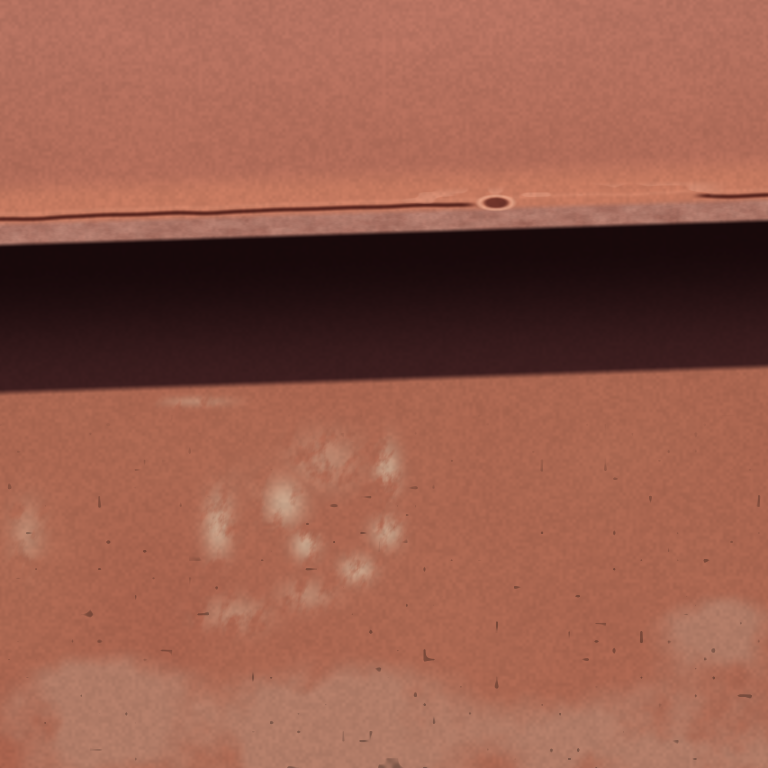
This texture is drawn by a Shadertoy shader. Its source:

```glsl
// Painted rust-red metal: a folded lip with a broken groove casts a deep shadow
// band over a lower panel marked with chalky scuffs and dust. Slanted line
// distances shape the metal; hashed value noise breaks up paint and scuffs.

float hash(vec2 p) {
    vec3 q = fract(vec3(p.xyx) * 0.1031);
    q += dot(q, q.yzx + 33.33);
    return fract((q.x + q.y) * q.z);
}

float valueNoise(vec2 p) {
    vec2 cell = floor(p), f = fract(p);
    f = f * f * (3.0 - 2.0 * f);
    float low = mix(hash(cell), hash(cell + vec2(1, 0)), f.x);
    float high = mix(hash(cell + vec2(0, 1)), hash(cell + vec2(1, 1)), f.x);
    return mix(low, high, f.y);
}

float fbm(vec2 p) {
    float sum = 0.0, amplitude = 0.53;
    for (int i = 0; i < 4; i++) {
        sum += amplitude * valueNoise(p);
        p = mat2(1.6, 1.2, -1.2, 1.6) * p + 7.3;
        amplitude *= 0.5;
    }
    return sum;
}

// Soft horizontal stroke around height zero
float stroke(float d, float halfWidth, float blur) {
    return 1.0 - smoothstep(halfWidth - blur, halfWidth + blur, abs(d));
}

// Smooth interval along x
float span(float x, float start, float end, float blur) {
    return smoothstep(start - blur, start + blur, x)
         * (1.0 - smoothstep(end - blur, end + blur, x));
}

float blob(vec2 p, vec2 center, vec2 radius) {
    vec2 q = (p - center) / radius;
    return exp(-dot(q, q));
}

// Folded upper sheet; d is the height above the lower edge of the lip
vec3 upperSheet(vec2 p, float d) {
    vec3 color = mix(vec3(0.69, 0.42, 0.345), vec3(0.71, 0.445, 0.375),
                     smoothstep(0.08, 0.30, d));
    color *= 0.97 + 0.06 * fbm(p * vec2(5.0, 9.0));
    float fold = 1.0 - smoothstep(0.055, 0.092, d);
    color = mix(color, vec3(0.78, 0.48, 0.375), fold * 0.85);

    // Grey worn face of the lip
    float wear = fbm(p * vec2(50.0, 110.0));
    vec3 lip = mix(vec3(0.60, 0.38, 0.33), vec3(0.74, 0.53, 0.47), wear);
    color = mix(color, lip, 1.0 - smoothstep(0.022, 0.032, d));

    // Groove interrupted on the right, with a lit upper rim
    float wobble = 0.003 * (valueNoise(vec2(p.x * 22.0, 4.0)) - 0.5);
    float groove = d - 0.0335 - wobble;
    float cut = span(p.x, -0.1, 0.615, 0.015) + span(p.x, 0.91, 1.1, 0.012);
    color = mix(color, vec3(0.86, 0.56, 0.45), stroke(groove - 0.007, 0.002, 0.003) * 0.4);
    color = mix(color, vec3(0.30, 0.11, 0.09), stroke(groove, 0.0025, 0.0025) * cut * 0.9);
    float chipZone = span(p.x, 0.53, 0.93, 0.03);
    float chips = smoothstep(0.56, 0.72, valueNoise(p * vec2(45.0, 130.0)));
    color = mix(color, vec3(0.85, 0.58, 0.48), chips * chipZone * stroke(d - 0.044, 0.008, 0.006) * 0.6);

    // Small oval break in the paint
    float oval = length((p - vec2(0.646, 0.736)) / vec2(0.024, 0.010));
    color = mix(color, vec3(0.43, 0.20, 0.16), 1.0 - smoothstep(0.45, 0.85, oval));
    color = mix(color, vec3(0.90, 0.65, 0.54), stroke(oval - 0.9, 0.14, 0.16) * 0.75);
    return color;
}

// Broad dusty areas along the foot of the panel
float dustCover(vec2 p) {
    float areas = blob(p, vec2(0.13, 0.08), vec2(0.10, 0.075))
                + blob(p, vec2(0.43, 0.06), vec2(0.15, 0.09))
                + blob(p, vec2(0.94, 0.18), vec2(0.10, 0.045))
                + 0.8 * blob(p, vec2(0.86, 0.02), vec2(0.20, 0.09))
                + 0.45 * blob(p, vec2(0.35, 0.36), vec2(0.14, 0.10));
    areas += 0.35 * (1.0 - smoothstep(0.0, 0.2, p.y));
    return smoothstep(0.30, 0.85, areas * (0.35 + 1.1 * fbm(p * 17.0)));
}

// Chalky scuffs: center and radii; the first six are the brightest
float scuffs(vec2 p) {
    vec4 marks[11] = vec4[11](
        vec4(0.504, 0.388, 0.017, 0.034), vec4(0.370, 0.345, 0.025, 0.030),
        vec4(0.284, 0.315, 0.018, 0.040), vec4(0.398, 0.290, 0.018, 0.019),
        vec4(0.465, 0.258, 0.022, 0.018), vec4(0.504, 0.307, 0.020, 0.020),
        vec4(0.425, 0.400, 0.045, 0.035), vec4(0.400, 0.225, 0.035, 0.020),
        vec4(0.305, 0.200, 0.045, 0.023), vec4(0.035, 0.305, 0.022, 0.040),
        vec4(0.255, 0.477, 0.045, 0.007));
    float cover = 0.0;
    for (int i = 0; i < 11; i++) {
        float strength = i < 6 ? 1.0 : 0.5;
        cover = max(cover, strength * blob(p, marks[i].xy, marks[i].zw));
    }
    vec2 slanted = vec2(p.x - 0.3 * p.y, p.y);
    float flakes = fbm(slanted * vec2(65.0, 42.0));
    return cover * smoothstep(0.28, 0.65, flakes + 0.18 * cover);
}

vec3 lowerPanel(vec2 p) {
    vec3 color = mix(vec3(0.65, 0.375, 0.295), vec3(0.68, 0.415, 0.325), fbm(p * 5.0));
    color = mix(color, vec3(0.70, 0.51, 0.43), dustCover(p) * 0.75);
    color = mix(color, vec3(0.80, 0.68, 0.58), scuffs(p) * 0.85);
    float pits = smoothstep(0.93, 0.98, valueNoise(p * 85.0 + 19.0));
    return color * (1.0 - 0.28 * pits * (1.0 - smoothstep(0.3, 0.5, p.y)));
}

void mainImage(out vec4 fragColor, in vec2 fragCoord) {
    vec2 p = fragCoord / iResolution.xy;
    float lipEdge = p.y - (0.681 + 0.032 * p.x);
    float shadowEdge = p.y - (0.488 + 0.034 * p.x);

    // Shadow fades from near black under the lip to plum
    float depth = clamp(shadowEdge / 0.193, 0.0, 1.0);
    vec3 shadow = mix(vec3(0.235, 0.115, 0.118), vec3(0.095, 0.035, 0.04),
                      smoothstep(0.0, 0.85, depth));
    vec3 color = mix(lowerPanel(p), shadow, smoothstep(-0.005, 0.006, shadowEdge));
    color = mix(color, upperSheet(p, lipEdge), smoothstep(-0.004, 0.004, lipEdge));

    // Fine paint grain
    float grain = valueNoise(p * 230.0) + 0.5 * valueNoise(p * 110.0) - 0.75;
    color *= 1.0 + 0.07 * grain;
    fragColor = vec4(color, 1.0);
}
```
